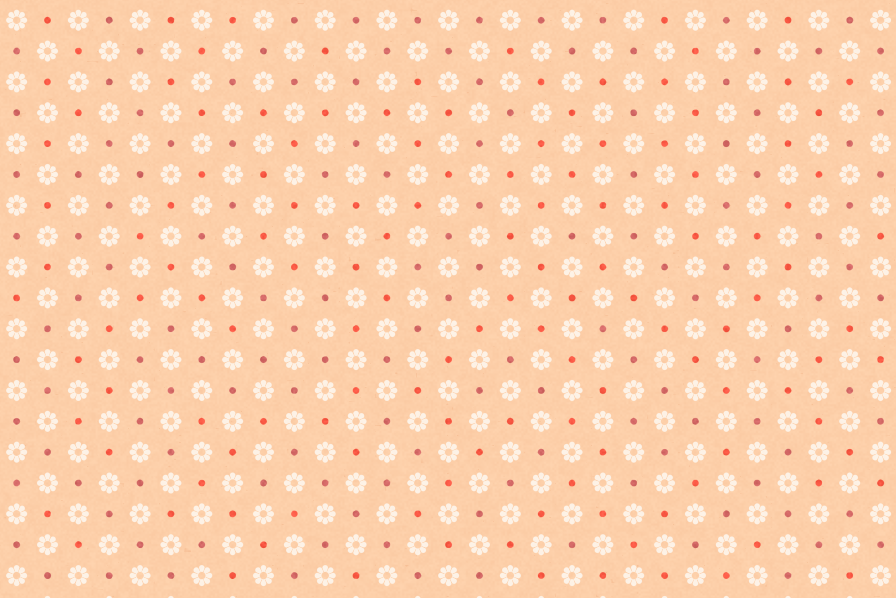
Give the GLSL for this pattern, as a Shadertoy shader.

```glsl
// Cream eight-petal daisies alternating with red and plum dots on grainy peach paper.
#define CELLS_ACROSS 29.04
#define FIRST_CELL vec2(0.54, 0.655)
#define PETALS 8.0
#define HOLE_RADIUS 0.12
#define DOT_RADIUS 0.108
#define FLIP_CHANCE 0.22
#define GRAIN 0.026
#define PAPER vec3(0.99, 0.81, 0.66)
#define CREAM vec3(0.992, 0.953, 0.91)
#define RED vec3(0.98, 0.35, 0.27)
#define PLUM vec3(0.83, 0.41, 0.40)

const float TAU = 6.2831853;

float hash(vec2 p) {
    vec3 q = fract(p.xyx * vec3(0.1031, 0.1030, 0.0973));
    q += dot(q, q.yzx + 33.33);
    return fract((q.x + q.y) * q.z);
}

float noise(vec2 p) {
    vec2 i = floor(p), f = fract(p);
    f = f * f * (3.0 - 2.0 * f);
    vec2 e = vec2(0.0, 1.0);
    return mix(mix(hash(i), hash(i + e.yx), f.x),
               mix(hash(i + e.xy), hash(i + e.yy), f.x), f.y);
}

// One tapered petal folded around the centre, with the centre cut out
float daisy(vec2 p) {
    float sector = TAU / PETALS;
    float angle = atan(p.y, p.x);
    angle -= sector * round(angle / sector);
    vec2 q = length(p) * vec2(cos(angle), sin(angle));
    float along = clamp((q.x - 0.13) / 0.12, 0.0, 1.0);
    float petal = length(q - vec2(mix(0.13, 0.25, along), 0.0)) - mix(0.05, 0.09, along);
    return max(petal, HOLE_RADIUS - length(p));
}

float cover(float dist, float pixel) {
    return 1.0 - smoothstep(-0.7 * pixel, 0.7 * pixel, dist);
}

// Red and plum take turns along a row, with occasional swaps
vec3 dotColor(vec2 id) {
    float turn = floor(id.x * 0.5) + step(0.5, hash(vec2(id.y, 7.0) + 20.0));
    turn += step(hash(id + 50.0), FLIP_CHANCE);
    return mix(RED, PLUM, mod(turn, 2.0));
}

void mainImage(out vec4 fragColor, in vec2 fragCoord) {
    float pixel = CELLS_ACROSS / iResolution.x;
    vec2 p = vec2(fragCoord.x, iResolution.y - fragCoord.y) * pixel;
    vec2 grid = p - FIRST_CELL;
    vec2 id = round(grid);
    vec2 local = grid - id;

    // Paper: fine grain, soft mottling and sparse dark flecks
    float grain = noise(p * 15.0) - 0.5;
    float mottle = noise(p * 4.0 + 31.0) - 0.5;
    float fleck = smoothstep(0.95, 1.0, noise(p * vec2(6.0, 9.0) + 80.0));
    vec3 color = PAPER + (grain + 0.6 * mottle) * GRAIN * vec3(0.4, 1.0, 1.2);
    color -= fleck * vec3(0.02, 0.05, 0.06);

    // Checkerboard of daisies and dots, both printed with slight ink wear
    if (mod(id.x + id.y, 2.0) < 0.5) {
        float wear = 0.97 + 0.06 * grain;
        color = mix(color, CREAM, cover(daisy(local), pixel) * wear);
    } else {
        float edge = length(local) - DOT_RADIUS + 0.012 * grain;
        vec3 ink = dotColor(id) + 0.08 * grain + 0.03 * (hash(id + 9.0) - 0.5);
        color = mix(color, ink, cover(edge, pixel));
    }
    fragColor = vec4(clamp(color, 0.0, 1.0), 1.0);
}
```
